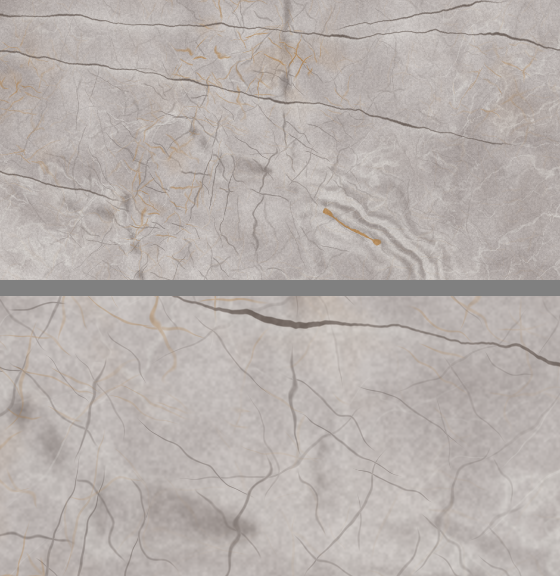
Top: the whole. Bottom: its middle third, enlarged.
Reproduce this texture procedurally as a Shadertoy shader.

```glsl
// Polished grey marble: warm clouded stone crossed by long dark cracks,
// a web of pale veins, scattered gold and grey fractures and a banded swirl.
// Built from warped value noise, grid-scattered strokes and line distances.
#define STONE_DARK  vec3(0.625, 0.59, 0.58)
#define STONE_LIGHT vec3(0.815, 0.795, 0.785)
#define VEIN_WHITE  vec3(0.82, 0.805, 0.79)
#define VEIN_GREY   vec3(0.49, 0.455, 0.44)
#define CRACK_BROWN vec3(0.39, 0.345, 0.32)
#define GOLD        vec3(0.69, 0.51, 0.30)
#define GOLD_HAZE   vec3(0.71, 0.64, 0.58)
#define CLOUD_CONTRAST 1.3
#define GRAIN 0.055

float hash(vec2 p) {
    vec3 q = fract(p.xyx * 0.1031);
    q += dot(q, q.yzx + 33.33);
    return fract((q.x + q.y) * q.z);
}

float noise(vec2 p) {
    vec2 i = floor(p), f = fract(p);
    f = f * f * (3.0 - 2.0 * f);
    return mix(mix(hash(i), hash(i + vec2(1, 0)), f.x),
               mix(hash(i + vec2(0, 1)), hash(i + 1.0), f.x), f.y);
}

float fbm(vec2 p) {
    float sum = 0.0, amp = 0.5;
    for (int i = 0; i < 5; i++) {
        sum += amp * noise(p);
        p = mat2(1.6, 1.2, -1.2, 1.6) * p + 17.3;
        amp *= 0.5;
    }
    return sum / 0.97;
}

// Antialiased line of half width w at distance d
float line(float d, float w) {
    float px = 1.0 / iResolution.y;
    return 1.0 - smoothstep(max(w - px, 0.0), w + px, d);
}

// Thin contour of a noise field
float vein(vec2 p, float w) {
    return 1.0 - smoothstep(0.0, w, abs(fbm(p) - 0.5));
}

float segmentDist(vec2 p, vec2 a, vec2 b) {
    vec2 d = b - a;
    return length(p - a - d * clamp(dot(p - a, d) / dot(d, d), 0.0, 1.0));
}

float spot(vec2 p, vec2 center, float radius) {
    vec2 d = (p - center) / radius;
    return exp(-dot(d, d));
}

// Short tapered fractures, one per grid cell, around a main angle
float strokes(vec2 p, float scale, float angle, float w, float seed) {
    vec2 g = p * scale + seed, cell = floor(g);
    float ink = 0.0;
    for (int k = 0; k < 9; k++) {
        vec2 id = cell + vec2(k % 3, k / 3) - 1.0;
        float h = hash(id + 3.7), s = hash(id + 41.3);
        float a = angle + (s - 0.5) * 1.3;
        vec2 dir = vec2(cos(a), sin(a)), rel = g - id - vec2(h, hash(id + 19.1));
        float u = dot(rel, dir) / (0.35 + 0.6 * h);
        float v = dot(rel, vec2(-dir.y, dir.x)) + 0.12 * (noise(g * 3.0) - 0.5);
        float taper = clamp(1.0 - u * u, 0.0, 1.0);
        ink = max(ink, line(abs(v) / scale, w * taper) * smoothstep(0.0, 0.5, taper) * (0.35 + 0.65 * s));
    }
    return ink;
}

// Long crack y = start + slope * x between two ends: x = dark core, y = pale rim
vec2 crack(vec2 p, float start, float slope, float x0, float x1) {
    float wobble = 0.05 * (noise(vec2(p.x * 4.0, start * 90.0)) - 0.5)
                 + 0.025 * (fbm(vec2(p.x * 18.0, start * 70.0)) - 0.5);
    float d = p.y - start - slope * p.x - wobble;
    float ends = smoothstep(x0 - 0.03, x0 + 0.03, p.x) * (1.0 - smoothstep(x1 - 0.15, x1, p.x));
    float thick = noise(vec2(p.x * 9.0, start * 50.0));
    float core = line(abs(d), 0.0005 + 0.0045 * thick * thick) * (0.5 + 0.5 * thick);
    float rim = exp(-abs(d + 0.007) * 65.0) * smoothstep(0.3, 0.65, fbm(p * 8.0));
    return vec2(core, rim) * ends;
}

void mainImage(out vec4 fragColor, in vec2 fragCoord) {
    vec2 p = fragCoord / iResolution.y;
    vec2 bend = vec2(fbm(p * 4.0 + 5.0), fbm(p * 4.0 + 31.0)) - 0.5;
    vec2 q = p + 0.16 * bend;

    // Clouded stone with mottling
    float tone = 0.53 + CLOUD_CONTRAST * (0.6 * (fbm(q * 2.6 + 8.0) - 0.5) + 0.55 * (fbm(q * 13.0) - 0.5));
    vec3 col = mix(STONE_DARK, STONE_LIGHT, clamp(tone, 0.0, 1.0));

    // Swirl of concentric warped bands
    vec2 s = p - vec2(1.18, -0.02) + 0.2 * bend;
    float r = length(s * vec2(1.0, 0.9));
    float swirl = exp(-pow((r - 0.29) / 0.1, 2.0)) * smoothstep(-0.12, 0.06, s.x) * smoothstep(-0.1, 0.05, s.y);
    float bands = sin(r * 130.0 + 9.0 * fbm(q * 5.0)) * 0.6 + sin(r * 57.0 + 2.0) * 0.4;
    col = mix(col, mix(VEIN_GREY + 0.06, VEIN_WHITE, smoothstep(-0.8, 0.5, bands)), swirl * 0.65);

    // Smoky grey bands
    vec4 smoke[7] = vec4[7](vec4(0.44, 0.31, 0.50, 0.0), vec4(0.20, 0.30, 0.40, 0.25),
        vec4(1.01, 1.0, 1.06, 0.32), vec4(1.11, 0.22, 1.17, 0.0), vec4(0.68, 0.53, 0.80, 0.40),
        vec4(0.80, 0.40, 0.96, 0.40), vec4(1.18, 0.27, 1.36, 0.08));
    for (int i = 0; i < 7; i++) {
        float d = segmentDist(p + 0.1 * bend, smoke[i].xy, smoke[i].zw);
        float body = exp(-pow(d / 0.018, 2.0)) * smoothstep(0.3, 0.65, fbm(q * 16.0 + 4.0));
        col = mix(col, VEIN_GREY, 0.6 * body);
        col = mix(col, VEIN_WHITE, 0.3 * exp(-pow((d - 0.03) / 0.012, 2.0)));
    }

    // Pale vein web
    float web = vein(q * 4.0 + 2.0, 0.022) * 0.55 + vein(q * 8.0 + 60.0, 0.025) * 0.4;
    web += strokes(q, 8.0, 0.5, 0.0015, 90.0) * 0.5;
    col = mix(col, VEIN_WHITE, clamp(web * smoothstep(0.32, 0.62, fbm(p * 3.0 + 70.0)), 0.0, 0.75));

    // Grey fractures, densest low and left of centre
    float broken = 0.2 + 0.7 * spot(p, vec2(0.75, 0.35), 0.5) + 0.3 * spot(p, vec2(1.0, 0.8), 0.3);
    float grey = max(strokes(q, 7.0, 0.95, 0.0017, 13.0), strokes(q, 11.0, 2.3, 0.0012, 57.0));
    col = mix(col, VEIN_GREY, grey * min(broken, 0.8) * 0.8);

    // Gold fractures gathered in patches
    vec3 patches[7] = vec3[7](vec3(0.80, 0.82, 0.20), vec3(1.10, 0.74, 0.14), vec3(0.06, 0.74, 0.12),
        vec3(0.58, 0.45, 0.14), vec3(0.12, 0.45, 0.10), vec3(1.78, 0.70, 0.15), vec3(0.55, 0.24, 0.16));
    float gilded = 0.08;
    for (int i = 0; i < 7; i++) gilded += spot(p, patches[i].xy, patches[i].z) * (i < 3 ? 0.9 : 0.55);
    gilded = min(gilded, 1.0);
    float gold = max(strokes(q, 10.0, 0.95, 0.0018, 23.0), strokes(q, 15.0, 2.4, 0.0015, 77.0));
    gold *= smoothstep(0.3, 0.55, fbm(p * 9.0 + 3.0));
    col = mix(col, GOLD_HAZE, 0.55 * gilded * smoothstep(0.45, 0.7, fbm(q * 11.0 + 44.0)));
    col = mix(col, GOLD, gold * gilded * 0.85);
    float streak = segmentDist(p + 0.08 * bend, vec2(1.18, 0.25), vec2(1.35, 0.14));
    col = mix(col, GOLD, 0.85 * line(streak, 0.012 * smoothstep(0.3, 0.7, fbm(q * 20.0))));

    // Long cracks with pale rims
    vec2 c = crack(p, 0.94, -0.045, -0.1, 2.3);
    c = max(c, crack(p, 0.80, -0.165, -0.1, 1.88));
    c = max(c, crack(p, 0.675, 0.17, 1.22, 1.85));
    c = max(c, crack(p, 0.37, -0.20, -0.1, 0.48));
    col = mix(col, VEIN_WHITE, 0.6 * c.y);
    col = mix(col, CRACK_BROWN, 0.9 * c.x);

    // Fine grain
    col += GRAIN * (noise(p * 190.0) + 0.6 * noise(p * 330.0 + 9.0) - 0.8);
    fragColor = vec4(clamp(col, 0.0, 1.0), 1.0);
}
```
